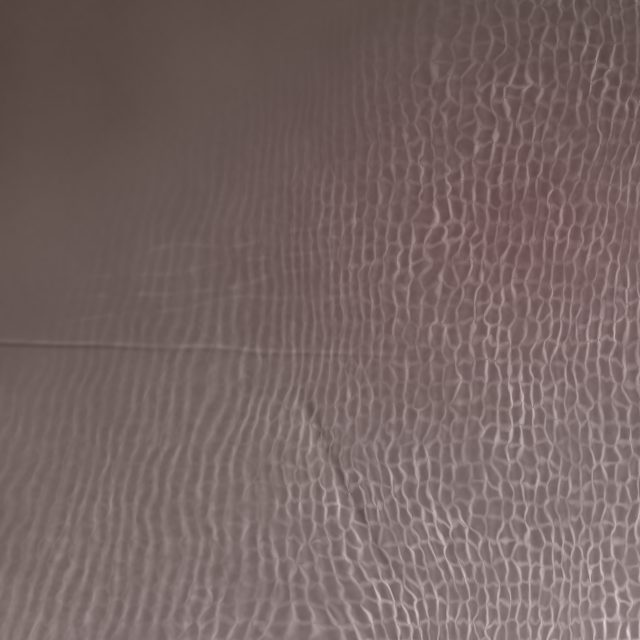
Write a Shadertoy shader that draws this texture.

```glsl
// Close view of fine skin: near-vertical ridges that fade out at the upper left
// and break into a bright cellular net at the right. Warped stripes are blended
// with stretched Voronoi edges, then creases and soft tints are laid over them.

#define RIDGES 41.0
#define NET_ROWS 32.0
#define SOFT_CONTRAST 0.082
#define NET_CONTRAST 0.215
#define MOTTLE 0.080
#define GRAIN 0.050
#define BROWN vec3(0.318, 0.260, 0.238)
#define GREY vec3(0.585, 0.524, 0.526)
#define BLUSH vec3(0.002, -0.040, -0.026)
#define SHEEN vec3(0.97, 1.00, 1.01)

float hash(vec2 p) {
    return fract(sin(dot(p, vec2(127.1, 311.7))) * 43758.5453);
}

float noise(vec2 p) {
    vec2 i = floor(p), f = fract(p);
    f = f * f * (3.0 - 2.0 * f);
    return mix(mix(hash(i), hash(i + vec2(1, 0)), f.x),
               mix(hash(i + vec2(0, 1)), hash(i + vec2(1, 1)), f.x), f.y);
}

float bell(float x) { return exp(-x * x); }

// Sideways shift that gives the ridges their changing lean
float lean(vec2 p) {
    float left = 0.26 * (p.y - 0.3) * (1.0 - smoothstep(0.05, 0.65, p.x));
    float fold = -0.24 * clamp(p.y - 0.2, -0.25, 0.10) * bell((p.x - 0.58) / 0.15);
    float corner = 0.18 * max(p.y - 0.6, 0.0) * smoothstep(0.5, 1.1, p.x);
    float waves = 0.036 * (noise(p * 4.5 + 3.0) - 0.5) + 0.013 * (noise(p * 14.0) - 0.5);
    return left + fold + corner + waves + 0.004 * (noise(p * 31.0 + 6.0) - 0.5);
}

vec2 site(vec2 cell) {
    return cell + 0.5 + vec2(0.40, 0.75) * (vec2(hash(cell), hash(cell + 57.3)) - 0.5);
}

// Voronoi border: x = distance, y = how upright the border is
vec2 netBorder(vec2 g) {
    vec2 base = floor(g), nearest = vec2(0.0);
    float best = 9.0;
    for (int j = -1; j <= 1; j++)
    for (int i = -1; i <= 1; i++) {
        vec2 r = site(base + vec2(i, j)) - g;
        float d = dot(r, r);
        if (d < best) { best = d; nearest = r; }
    }
    vec2 border = vec2(9.0, 1.0);
    for (int j = -2; j <= 2; j++)
    for (int i = -2; i <= 2; i++) {
        vec2 r = site(base + vec2(i, j)) - g;
        vec2 across = r - nearest;
        if (dot(across, across) > 0.0001) {
            vec2 n = normalize(across);
            float d = dot(0.5 * (r + nearest), n);
            if (d < border.x) border = vec2(d, abs(n.x));
        }
    }
    return border;
}

// Signed height above a line from a to b, and its faded extent
vec2 crease(vec2 p, vec2 a, vec2 b) {
    vec2 along = b - a;
    float len = length(along);
    vec2 dir = along / len;
    float t = dot(p - a, dir) / len;
    float extent = smoothstep(-0.05, 0.12, t) * (1.0 - smoothstep(0.75, 1.05, t));
    return vec2(dot(p - a, vec2(-dir.y, dir.x)), extent);
}

void mainImage(out vec4 fragColor, in vec2 fragCoord) {
    vec2 p = fragCoord / iResolution.xy;
    float patches = noise(p * 6.0 + 11.0);
    float blotches = noise(p * vec2(17.0, 12.0) + 31.0);

    // Soft shading from brown upper left to grey lower right
    float light = 0.66 * (1.0 - p.y) + 0.34 * p.x;
    vec3 color = mix(BROWN, GREY, light);
    color += BLUSH * bell(length((p - vec2(0.82, 0.64)) / vec2(0.35, 0.24)));
    color += MOTTLE * (0.45 * noise(p * 3.0 + 5.0) + 0.35 * patches + 0.2 * blotches - 0.5);

    // Ridges: soft stripes at the left, broken net at the right
    float x = p.x - lean(p);
    vec2 g = vec2((x + 0.22 * x * x) * RIDGES, p.y * NET_ROWS);
    float visible = smoothstep(-0.55, 0.12, p.x - p.y + 0.12 * (patches - 0.5));
    float netShare = smoothstep(0.25, 0.8, p.x - 0.1 * p.y + 0.3 * (patches - 0.5));
    netShare = mix(0.2, 1.0, netShare);
    float lower = 1.0 - smoothstep(0.1, 0.65, p.y);
    float beads = 0.6 * noise(g * vec2(1.0, 0.9) + 20.0) + 0.4 * noise(g * vec2(1.7, 2.2));
    float stripe = cos(6.28318 * (g.x + 0.55 * (noise(g * vec2(0.7, 0.8)) - 0.5)));
    stripe = pow(0.5 + 0.5 * stripe, 1.6) - 0.42;
    vec2 border = netBorder(g + 0.28 * vec2(noise(g * 2.3), noise(g * 2.3 + 40.0)));
    float thread = 1.0 - smoothstep(0.0, 0.23, border.x);
    thread *= mix(mix(0.35, 0.65, lower * p.x), 1.0, border.y);
    float soft = SOFT_CONTRAST * stripe * (0.35 + 1.3 * beads);
    float net = NET_CONTRAST * (thread * (0.25 + 1.4 * beads) - 0.24);
    net = (net + 0.65 * soft) * mix(0.60, 1.0, lower) * (0.7 + 0.6 * blotches);
    float relief = visible * mix(soft, net, netShare);

    // Long level crease: dark at the left, beaded with light further right
    vec2 level = crease(p, vec2(-0.08, 0.465), vec2(0.72, 0.437));
    level.x += 0.006 * (noise(p * 12.0) - 0.5);
    relief -= 0.05 * level.y * bell(level.x / 0.004) * (1.0 - 0.6 * smoothstep(0.1, 0.3, p.x));
    relief += 0.07 * level.y * bell((level.x - 0.006) / 0.004) * beads;

    // Slanted fold with a lit flank
    vec2 fold = crease(p, vec2(0.475, 0.39), vec2(0.63, 0.08));
    fold.x += 0.02 * (noise(p * 13.0 + 8.0) - 0.5);
    relief -= 0.065 * fold.y * bell(fold.x / 0.007);
    relief += 0.035 * fold.y * bell((fold.x + 0.022) / 0.014);

    // Faint slanting wrinkles above the level crease
    for (int i = 0; i < 4; i++) {
        float y = 0.495 + 0.034 * float(i);
        vec2 wrinkle = crease(p, vec2(0.08 + 0.03 * float(i), y), vec2(0.66, y + 0.065));
        wrinkle.x += 0.022 * (noise(p * 11.0 + float(i) * 7.0) - 0.5);
        relief += 0.06 * wrinkle.y * bell(wrinkle.x / 0.004) * (beads - 0.25);
    }

    // Fine uneven grain, strongest where the skin catches light
    float grain = 0.5 * noise(p * 170.0) + 0.5 * noise(p * 85.0 + 9.0) - 0.5;
    relief += GRAIN * grain * mix(0.2, 1.0, visible);
    fragColor = vec4(clamp(color + relief * SHEEN, 0.0, 1.0), 1.0);
}
```
